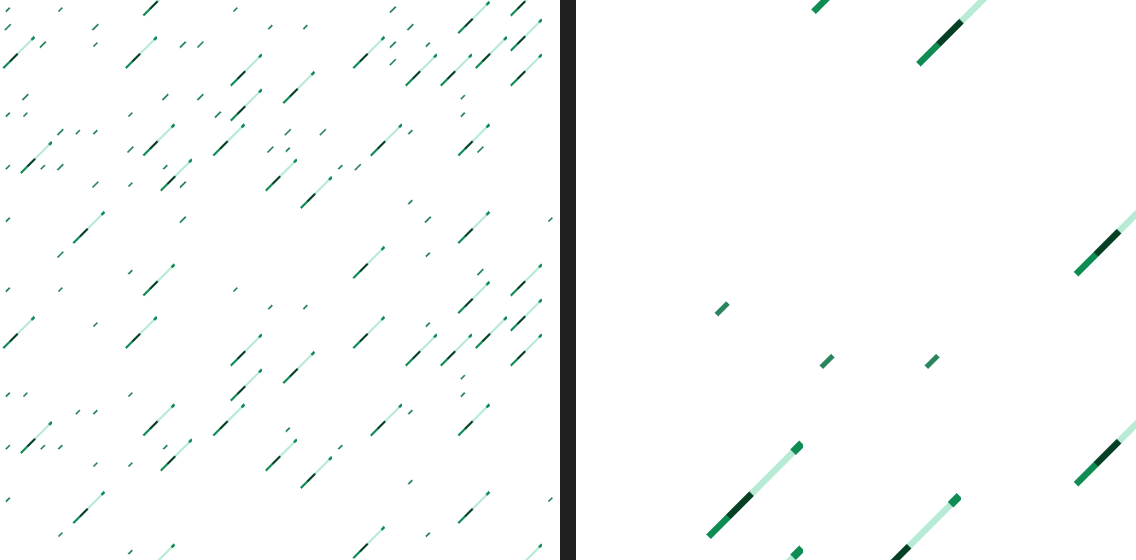
Left, the full canvas; right, a detail of the centre.
A Shadertoy shader for this pattern:

```glsl
float hash(vec2 p) {
    return fract(sin(dot(p, vec2(127.1, 311.7))) * 43758.5453);
}

// The layout repeats every 16 rows, twice up the canvas
vec2 wrapRows(vec2 cell) {
    return vec2(cell.x, mod(cell.y, 16.0));
}

// A rare cell starts a streak if it outranks its eight neighbours
bool startsStreak(vec2 cell) {
    float rank = hash(wrapRows(cell));
    if (rank < 0.942) return false;
    for (int y = -1; y <= 1; y++)
        for (int x = -1; x <= 1; x++)
            if (hash(wrapRows(cell + vec2(x, y))) > rank) return false;
    return true;
}

// Diagonal bar: half reach along x, then half thickness
float diagonalBar(vec2 p, float reach, float thickness) {
    float along = abs(p.x + p.y) * 0.7071 - reach * 1.4142;
    float across = abs(p.x - p.y) * 0.7071 - thickness;
    return max(along, across);
}

float coverage(float dist, float pixel) {
    return clamp(0.5 - dist / pixel, 0.0, 1.0);
}

// Green tail, dark body, pale shaft and green tip
vec3 streakColor(float along, float pixel) {
    vec3 green = vec3(0.06, 0.55, 0.33);
    vec3 color = mix(green, vec3(0.02, 0.25, 0.14), coverage(-0.51 - along, pixel));
    color = mix(color, vec3(0.72, 0.92, 0.84), coverage(-0.07 - along, pixel));
    return mix(color, green, coverage(0.72 - along, pixel));
}

void mainImage(out vec4 fragColor, in vec2 fragCoord) {
    vec2 p = fragCoord / iResolution.xy * 32.0;
    float pixel = 32.0 / iResolution.y;
    vec2 cell = floor(p);
    vec3 color = vec3(1.0);

    // Short ticks repeat; longer ones appear only in the upper half
    if (!startsStreak(cell) && !startsStreak(cell - 1.0)) {
        bool longTick = cell.y >= 16.0 && hash(cell + 57.3) > 0.935;
        bool shortTick = hash(wrapRows(cell) + 31.7) > 0.92;
        if (longTick || shortTick) {
            float reach = longTick ? 0.165 : 0.11;
            float tick = diagonalBar(p - cell - 0.45, reach, 0.048);
            color = mix(color, vec3(0.16, 0.52, 0.36), coverage(tick, pixel));
        }
    }

    // Each streak spans two cells in both directions
    for (int y = -1; y <= 0; y++) {
        for (int x = -1; x <= 0; x++) {
            vec2 start = cell + vec2(x, y);
            if (!startsStreak(start)) continue;
            vec2 q = p - start - vec2(1.08, 1.0);
            float along = (q.x + q.y) * 0.5;
            float thickness = along > 0.72 ? 0.075 : 0.062;
            float streak = diagonalBar(q, 0.89, thickness);
            color = mix(color, streakColor(along, pixel), coverage(streak, pixel));
        }
    }

    fragColor = vec4(color, 1.0);
}
```
